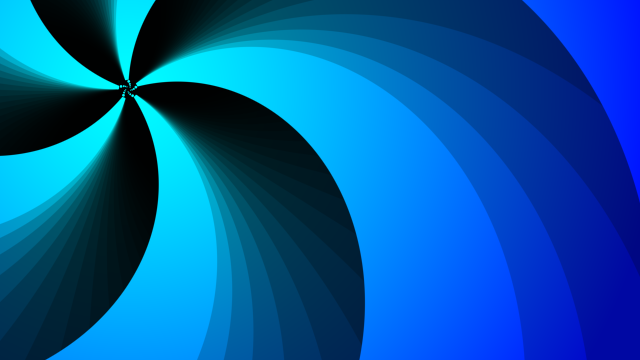
Give the GLSL for this background, as a Shadertoy shader.

```glsl
// A five-armed pinwheel of translucent blades curling out of an off-centre hub.
// Each blade is a fan of spirals, with angle growing along the radius; every spiral
// crossed dims the radial cyan-to-blue glow a little more. Beads trace the hub.

const float TAU = 6.2831853;
const float ARMS = 5.0;
const float SECTOR = TAU / ARMS;
const vec2 HUB = vec2(0.3565, 0.7523);      // in canvas heights

// Leading edge of a blade: angle = start + twist * r + curl * r * r
const float EDGE_START = -0.307;
const float EDGE_TWIST = 1.101;
const float EDGE_CURL = 0.0847;

// Fan of layers trailing behind the edge
const int LAYERS = 26;
const float FAN_START = 0.579;
const float FAN_TWIST = 0.958;              // twist of the outermost layer
const float FAN_STEP = 0.139;               // twist lost per layer
const float LAYER_DIM = 0.80;
const float WRAP_MARGIN = 0.15;             // angle kept ahead of the edge

// Glow
const vec3 INNER_CYAN = vec3(0.0, 1.0, 1.0);
const vec3 OUTER_BLUE = vec3(0.0, 0.05, 1.0);
const float GLOW_RADIUS = 1.48;
const float GLOW_POWER = 1.25;

// Beads at the hub
const int BEADS = 5;
const float HUB_RADIUS = 0.026;
const float BEAD_ORBIT = 0.031;
const float BEAD_SHRINK = 0.70;
const float BEAD_SIZE = 0.17;               // relative to its orbit
const float BEAD_ANGLE = 0.77;
const float BEAD_TURN = 0.22;

float coverage(float dist, float pixel) {
    return smoothstep(-pixel, pixel, dist);
}

vec3 glow(float r) {
    float t = pow(min(r / GLOW_RADIUS, 1.0), GLOW_POWER);
    return mix(INNER_CYAN, OUTER_BLUE, t);
}

// Light passing through the blades: 1 in the gaps, near 0 in the deep folds
float bladeLight(float r, float angle, float pixel) {
    float edge = EDGE_START + r * (EDGE_TWIST + EDGE_CURL * r);
    float edgeSlope = r * (EDGE_TWIST + 2.0 * EDGE_CURL * r);
    float phase = mod(angle - edge + WRAP_MARGIN, SECTOR) - WRAP_MARGIN;

    float light = 1.0;
    for (int i = 0; i < LAYERS; i++) {
        float twist = FAN_TWIST - FAN_STEP * float(i);
        float dist = (FAN_START + twist * r - edge - phase) * r;
        dist /= length(vec2(1.0, twist * r));
        light *= mix(1.0, LAYER_DIM, coverage(dist, pixel));
    }
    float edgeDist = phase * r / length(vec2(1.0, edgeSlope));
    return mix(1.0, light, coverage(edgeDist, pixel));
}

// Shrinking rings of dots, folded into a single sector
float beadMask(float r, float angle, float pixel) {
    float mask = 0.0;
    float orbit = BEAD_ORBIT;
    for (int i = 0; i < BEADS; i++) {
        float turn = BEAD_ANGLE + BEAD_TURN * float(i);
        float a = mod(angle - turn + 0.5 * SECTOR, SECTOR) - 0.5 * SECTOR;
        float dist = length(r * vec2(cos(a), sin(a)) - vec2(orbit, 0.0));
        mask = max(mask, coverage(BEAD_SIZE * orbit - dist, pixel));
        orbit *= BEAD_SHRINK;
    }
    return mask;
}

void mainImage(out vec4 fragColor, in vec2 fragCoord) {
    vec2 p = fragCoord / iResolution.y - HUB;
    float pixel = 0.75 / iResolution.y;
    float r = max(length(p), 1e-5);
    float angle = atan(-p.y, p.x);          // clockwise from the right

    // Blades, then the dark hub with its beads
    float light = bladeLight(r, angle, pixel);
    light *= coverage(r - HUB_RADIUS, pixel);
    light = max(light, beadMask(r, angle, pixel));

    fragColor = vec4(glow(r) * light, 1.0);
}
```
